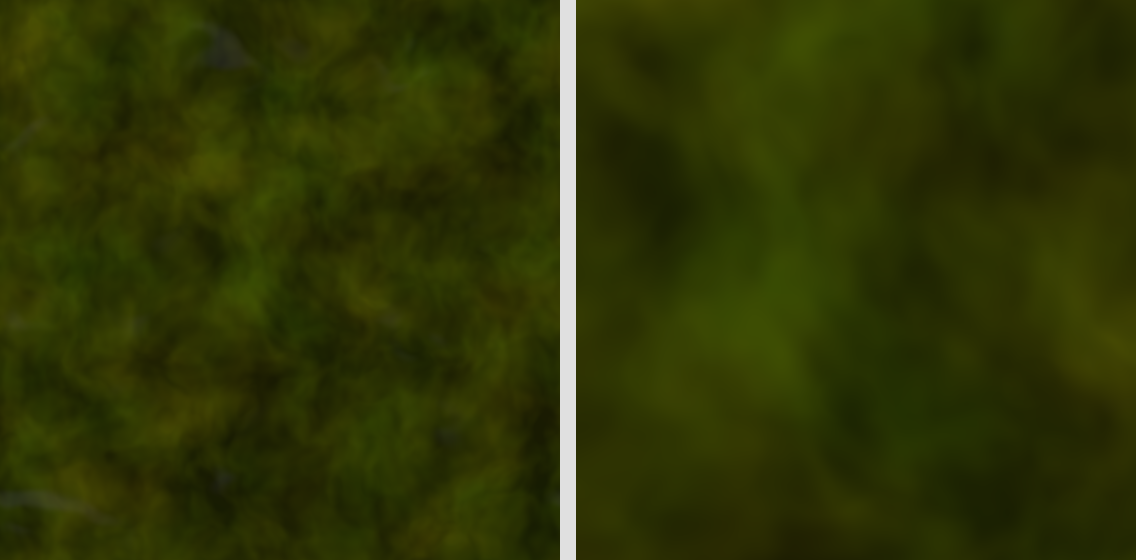
Left: the whole. Right: its middle third, enlarged.
This texture is drawn by a WebGL 2 fragment shader. Its source:

```glsl
#version 300 es
precision highp float;
// Seamless, blurred mossy foliage: soft olive clumps, dark hollows, faint curved leaf edges.

uniform vec2 u_resolution;
out vec4 outColor;

const float TAU = 6.2831853;

// Integer hash of a lattice cell and a seed, three values in 0..1
vec3 hash3(vec2 cell, float seed) {
    uvec3 v = uvec3(cell, seed) * 1664525u + 1013904223u;
    v.x += v.y * v.z; v.y += v.z * v.x; v.z += v.x * v.y;
    v ^= v >> 16u;
    v.x += v.y * v.z; v.y += v.z * v.x; v.z += v.x * v.y;
    return vec3(v >> 8u) / 16777216.0;
}

float cornerSlope(vec2 cell, vec2 offset, vec2 period, float seed) {
    float angle = TAU * hash3(mod(cell, period), seed).x;
    return dot(vec2(cos(angle), sin(angle)), offset);
}

// Gradient noise that wraps after a whole number of cells
float wrapNoise(vec2 uv, vec2 period, float seed) {
    vec2 p = uv * period;
    vec2 i = floor(p), f = p - i;
    vec2 w = f * f * f * (f * (f * 6.0 - 15.0) + 10.0);
    vec2 e = vec2(1.0, 0.0);
    float low = mix(cornerSlope(i, f, period, seed),
                    cornerSlope(i + e.xy, f - e.xy, period, seed), w.x);
    float high = mix(cornerSlope(i + e.yx, f - e.yx, period, seed),
                     cornerSlope(i + e.xx, f - e.xx, period, seed), w.x);
    return mix(low, high, w.y);
}

float wrapFbm(vec2 uv, vec2 period, float gain, float seed) {
    float sum = 0.0, amplitude = 1.0;
    for (int octave = 0; octave < 4; octave++) {
        sum += amplitude * wrapNoise(uv, period, seed + float(octave));
        period *= 2.0;
        amplitude *= gain;
    }
    return sum;
}

// Scattered soft ellipses, each shaded from one side to the other
float leafShade(vec2 uv, float period, float seed) {
    vec2 p = uv * period;
    vec2 home = floor(p);
    float shade = 0.0;
    for (int y = -1; y <= 1; y++)
    for (int x = -1; x <= 1; x++) {
        vec2 cell = home + vec2(x, y);
        vec3 place = hash3(mod(cell, period), seed);
        vec3 form = hash3(mod(cell, period), seed + 1.0);
        vec2 d = p - cell - mix(vec2(0.2), vec2(0.8), place.xy);
        float c = cos(TAU * place.z), s = sin(TAU * place.z);
        vec2 local = mat2(c, -s, s, c) * d / mix(0.45, 0.95, form.x);
        local.y /= mix(0.55, 1.0, form.y);
        float body = 1.0 - smoothstep(0.72, 1.0, length(local));
        shade += body * local.x * mix(0.3, 1.0, form.z);
    }
    return shade;
}

// Small grey horizontal glints, gathered in a few places
float glints(vec2 uv) {
    float streak = smoothstep(0.0, 0.45, wrapNoise(uv, vec2(14.0, 24.0), 61.0));
    float patches = smoothstep(0.2, 0.45, wrapNoise(uv, vec2(6.0), 67.0));
    return streak * patches;
}

vec3 foliageColor(float tone, float hue, float glint) {
    float green = clamp(0.199 + 0.039 * tone, 0.108, 0.31);
    float redShare = clamp(0.875 + 0.07 * hue, 0.62, 1.1);
    // Browner parts lose a little green, so that brightness stays even
    green *= 1.0 - 0.35 * (redShare - 0.875);
    vec3 color = vec3(green * redShare, green, 0.006 + 0.03 * max(green - 0.12, 0.0));
    return color + glint * vec3(0.035, 0.025, 0.09);
}

void main() {
    vec2 uv = gl_FragCoord.xy / u_resolution;

    // Gentle wrapping distortion
    vec2 bend = vec2(wrapFbm(uv, vec2(4.0), 0.5, 11.0),
                     wrapFbm(uv, vec2(4.0), 0.5, 21.0));
    vec2 bent = uv + 0.035 * bend;

    // Broad light and dark areas, clumps within them, and leaf edges
    float areas = wrapNoise(bent, vec2(3.0), 29.0);
    float clumps = wrapFbm(bent, vec2(6.0, 5.0), 0.62, 31.0);
    float leaves = 0.8 * leafShade(bent, 6.0, 41.0)
                 + 0.85 * leafShade(bent, 11.0, 45.0)
                 + 0.5 * leafShade(bent, 19.0, 48.0);
    float tone = 1.6 * areas + 3.0 * clumps + 0.85 * leaves;

    // Drift between green and brown
    float hue = 3.0 * wrapFbm(bent, vec2(5.0), 0.55, 51.0);

    outColor = vec4(foliageColor(tone, hue, glints(bent)), 1.0);
}
```
